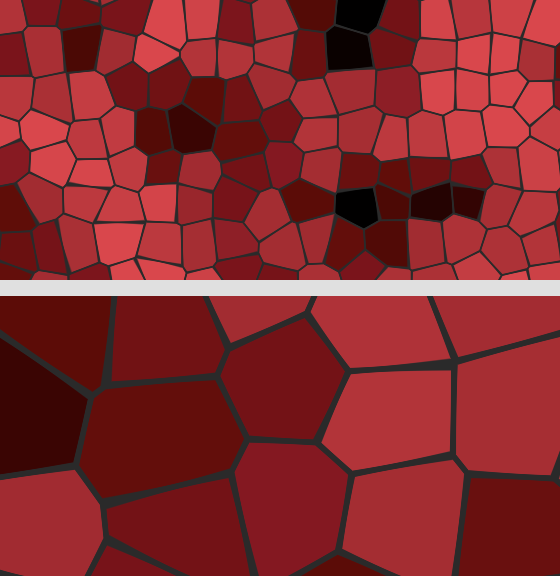
Top, the full canvas; bottom, a detail of the centre.
This pattern is drawn by a Shadertoy shader. Its source:

```glsl
// Irregular mosaic of red cells with thin charcoal joints.
// Jittered-grid Voronoi: the gap F2 - F1 draws the joints, and smooth noise
// sampled once per cell picks its shade from a black-to-coral ramp.

#define ROWS 7.3          // cells per canvas height
#define JITTER 0.62       // seed displacement, 0 = square grid
#define JOINT 0.05        // joint threshold on F2 - F1, in cells
#define PATCH_SIZE 2.3    // size of the shade patches, in cells
#define GRAIN 0.28        // share of independent shade per cell
#define JOINT_COLOR vec3(0.165)

float hash(vec2 p) {
    return fract(sin(dot(p, vec2(127.1, 311.7))) * 43758.5453);
}

vec2 hash2(vec2 p) {
    return vec2(hash(p), hash(p + vec2(37.2, 91.7)));
}

float valueNoise(vec2 p) {
    vec2 i = floor(p), f = fract(p);
    f = f * f * (3.0 - 2.0 * f);
    return mix(mix(hash(i), hash(i + vec2(1, 0)), f.x),
               mix(hash(i + vec2(0, 1)), hash(i + vec2(1, 1)), f.x), f.y);
}

// Shade ramp: black, deep red, maroon, crimson, coral
vec3 shadeRamp(float t) {
    vec3 c = vec3(0.005, 0.0, 0.0);
    c = mix(c, vec3(0.20, 0.015, 0.01), smoothstep(0.19, 0.25, t));
    c = mix(c, vec3(0.37, 0.05, 0.03), clamp((t - 0.25) / 0.10, 0.0, 1.0));
    c = mix(c, vec3(0.50, 0.085, 0.12), clamp((t - 0.35) / 0.16, 0.0, 1.0));
    c = mix(c, vec3(0.63, 0.17, 0.19), clamp((t - 0.51) / 0.05, 0.0, 1.0));
    return mix(c, vec3(0.85, 0.28, 0.30), clamp((t - 0.56) / 0.22, 0.0, 1.0));
}

void mainImage(out vec4 fragColor, in vec2 fragCoord) {
    float pixel = ROWS / iResolution.y;
    vec2 p = fragCoord * pixel + vec2(20.3, 11.6);
    vec2 base = floor(p);

    // Nearest and second nearest seeds
    float f1 = 9.0, f2 = 9.0;
    vec2 cell = base;
    for (int y = -2; y <= 2; y++) {
        for (int x = -2; x <= 2; x++) {
            vec2 id = base + vec2(x, y);
            vec2 seed = id + 0.5 + JITTER * (hash2(id) - 0.5);
            float d = distance(p, seed);
            if (d < f1) {
                f2 = f1;
                f1 = d;
                cell = id;
            } else {
                f2 = min(f2, d);
            }
        }
    }

    // One flat shade per cell, shared loosely by its neighbours
    float shade = mix(valueNoise(cell / PATCH_SIZE + 5.4), hash(cell + 63.8), GRAIN);
    float inside = smoothstep(JOINT - pixel, JOINT + pixel, f2 - f1);
    fragColor = vec4(mix(JOINT_COLOR, shadeRamp(shade), inside), 1.0);
}
```
